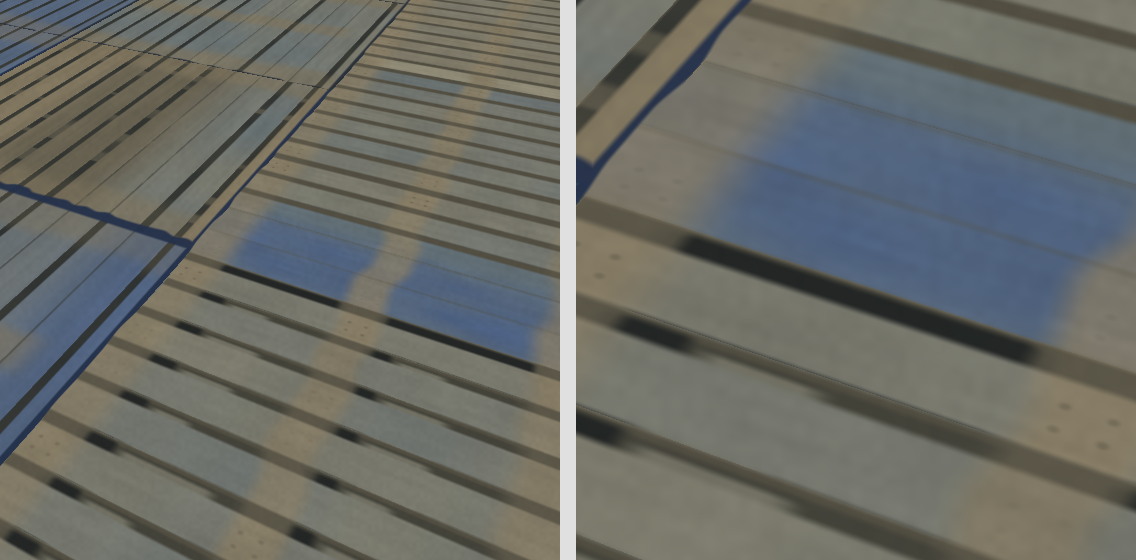
Left, the full canvas; right, a detail of the centre.
A three.js fragment shader for this texture:

```glsl
// Weathered wooden pallets laid on a floor, seen in oblique perspective.
// Two vanishing directions turn the canvas into floor coordinates (u, v);
// boards, gaps, stringer bands and blue paint are then drawn on the floor.
varying vec2 vUv;

const vec3 TAN = vec3(0.53, 0.485, 0.39);
const vec3 GREY = vec3(0.485, 0.48, 0.425);
const vec3 BROWN = vec3(0.41, 0.385, 0.32);
const vec3 PALE = vec3(0.56, 0.54, 0.46);
const vec3 FADED_BLUE = vec3(0.38, 0.43, 0.455);
const vec3 PAINT_BLUE = vec3(0.295, 0.375, 0.51);
const vec3 DEEP_BLUE = vec3(0.14, 0.19, 0.29);
const vec3 SIDE = vec3(0.29, 0.28, 0.235);
const vec3 SHADOW = vec3(0.16, 0.175, 0.17);

const float ROW_PITCH = 0.058;
const float BOARD_PITCH = 0.125;
const vec2 PALLET = vec2(1.376, 0.54);

float hash(vec2 p) {
  p = fract(p * vec2(0.1031, 0.1137));
  p += dot(p, p.yx + 33.33);
  return fract((p.x + p.y) * p.x * 17.3);
}

float noise(vec2 p) {
  vec2 i = floor(p), f = fract(p);
  f = f * f * (3.0 - 2.0 * f);
  return mix(mix(hash(i), hash(i + vec2(1.0, 0.0)), f.x),
             mix(hash(i + vec2(0.0, 1.0)), hash(i + 1.0), f.x), f.y);
}

float band(float x, float a, float b, float s) {
  return smoothstep(a - s, a + s, x) - smoothstep(b - s, b + s, x);
}

float stripe(float x, float center, float halfWidth) {
  return 1.0 - smoothstep(halfWidth * 0.55, halfWidth * 1.4, abs(x - center));
}

// Grain stretched along a board, plus broad stains
vec3 weather(vec3 wood, float along, float across, float seed) {
  float grain = noise(vec2(along * 9.0 + seed * 7.0, across * 9.0 + 20.0));
  float stain = noise(vec2(along * 14.0 + seed * 5.0, across * 1.5 + 60.0));
  return wood * (0.945 + 0.05 * grain + 0.06 * stain);
}

// Nail heads in pairs, one pair per stringer
float nails(float along, float across, float center) {
  vec2 d = vec2((abs(along - center) - 0.022) * 9.0, abs(across - 0.5) - 0.17);
  return 1.0 - smoothstep(0.01, 0.08, length(d));
}

// Near deck: boards run along u and repeat along v
vec3 crossDeck(float u, float v, float soft) {
  float row = (v - 0.0215) / ROW_PITCH + 0.13;
  float id = floor(row), t = fract(row), s = soft / ROW_PITCH;
  float h = hash(vec2(id + 40.0, 3.0));
  float wobble = (noise(vec2(row * 1.3 + 50.0, 8.0)) - 0.5) * 0.03;
  float bands = max(stripe(u, 0.02, 0.10),
                max(stripe(u + wobble, 0.54, 0.055), stripe(u + wobble, 1.04, 0.075)));
  float painted = step(-3.5, id) * step(id, -0.5);
  float farPallet = step(id, -12.5);

  vec3 wood = mix(GREY, FADED_BLUE, 0.6 * noise(vec2(u * 4.0 + 9.0, id * 1.7 + 80.0)));
  wood = mix(wood, TAN, 0.3 * h + 0.4 * farPallet);
  float blue = band(row, -2.0, 0.1, 0.6) * (0.55 + 0.45 * noise(vec2(u * 8.0, row * 2.0 + 30.0)));
  wood = mix(wood, mix(FADED_BLUE, PAINT_BLUE, blue), painted);
  wood = mix(wood, FADED_BLUE, 0.6 * step(abs(id + 12.0), 0.5));
  wood = mix(wood, PALE, step(abs(id + 13.0), 0.5));
  wood = mix(wood, TAN, bands * (0.7 + 0.2 * h));
  wood = weather(wood, u, row, h);
  float nail = max(nails(u, (t - 0.3) / 0.7, 0.05), nails(u, (t - 0.3) / 0.7, 0.54));
  wood *= 1.0 - 0.16 * h * nail;

  // Front face of a board, then the slot showing blocks and the lower deck
  float width = 0.22 + 0.06 * h;
  float seam = painted * step(-2.5, id);
  float strip = band(t, 0.0, mix(width, 0.045, seam), s);
  strip = max(strip, smoothstep(1.0 - s, 1.0 + s, t));
  float slot = smoothstep(0.08 - s, 0.08 + s, t) * step(-0.5, id);
  float hole = band(u, 0.12, 0.19, 0.012) + band(u, 0.605, 0.65, 0.012);
  float lower = band(u, 0.21, 0.29 + 0.2 * h, 0.02) + band(u, 0.67, 0.75 + 0.2 * h, 0.02);
  float longHole = band(u, 0.12, 0.47, 0.012) + band(u, 0.605, 0.965, 0.012);
  hole = mix(hole, longHole, step(abs(id), 0.5));
  lower *= step(0.5, id) * smoothstep(0.10, 0.18, t);
  vec3 edge = mix(SIDE, BROWN, 0.25 + 0.3 * bands);
  edge = mix(edge, SHADOW, 0.35 * slot * (1.0 - bands));
  edge = mix(edge, GREY, 0.8 * lower);
  edge = mix(edge, SHADOW * 0.85, hole * step(-0.5, id) * smoothstep(0.0, 0.1, t));
  return mix(wood, edge, strip * mix(1.0, 0.4, seam));
}

// Far decks: boards run along v, grouped into whole pallets
vec3 longDeck(float u, float v, float soft) {
  vec2 cell = vec2(-u, v - 0.005) / PALLET;
  vec2 pallet = floor(cell);
  float a = fract(cell.x) * PALLET.x, w = fract(cell.y);
  float board = a / BOARD_PITCH + 0.35, id = floor(board), t = fract(board);
  float h = hash(vec2(id + 11.0, pallet.y * 7.0 + pallet.x * 13.0 + 50.0));
  float nearPallet = step(-0.5, pallet.y);
  float midPallet = step(abs(pallet.y + 1.0), 0.5) * step(pallet.x, 0.5);

  vec3 wood = mix(GREY, FADED_BLUE, 0.8 * noise(vec2(v * 6.0 + 40.0, id * 0.8 + 5.0)));
  wood = mix(wood, BROWN, midPallet * smoothstep(0.25, 0.55, a));
  wood = mix(wood, TAN * 0.95, midPallet * max(step(id, 0.5), smoothstep(0.85, 1.05, a)));
  float blue = max(nearPallet * (1.0 - 0.7 * smoothstep(0.1, 0.4, a)), 0.8 * step(0.5, pallet.x));
  wood = mix(wood, PAINT_BLUE, blue * 0.85);
  float ragged = 0.05 * (h - 0.5);
  float bands = max(stripe(w + ragged, 0.04, 0.08), stripe(w + ragged, 0.98, 0.09));
  float middle = stripe(w + ragged, 0.48, 0.055) * smoothstep(0.1, 0.22, a) * (1.0 - midPallet);
  wood = mix(wood, TAN * 0.93, 0.6 * max(bands * (1.0 - 0.5 * blue), middle));
  wood = weather(wood, v, board, h);

  float s = soft / 0.71 / BOARD_PITCH;
  float closed = step(0.7 + 0.15 * midPallet, h);
  float gapWidth = mix(0.17 + 0.1 * h, 0.06, closed);
  float gap = band(t, 1.0 - gapWidth, 1.0, s);
  float slot = 1.0 - 0.6 * max(middle, bands);
  vec3 inside = mix(SIDE, SHADOW, slot * (0.55 + 0.4 * noise(vec2(v * 20.0 + 70.0, id * 3.0))));
  float chips = smoothstep(0.72, 0.9, noise(vec2(v * 38.0 + 90.0, id * 3.0)));
  inside = mix(inside, BROWN, chips * midPallet * 0.6);
  vec3 col = mix(wood, inside, gap * mix(0.95, 0.5, closed));

  // Blue shaded channels between neighbouring pallets
  float e = soft / PALLET.y;
  float jag = 0.014 * noise(vec2(board * 3.0 + 30.0, pallet.y + 9.0));
  float start = 0.988 - 0.02 * midPallet + jag;
  float channel = smoothstep(start - e, start + e, w)
                + (1.0 - smoothstep(0.008 - e, 0.008 + e, w)) * nearPallet;
  channel = max(channel, 1.0 - smoothstep(0.016 - soft, 0.016 + soft * 2.0, a));
  vec3 trench = mix(SHADOW, DEEP_BLUE, 0.4 + 0.6 * step(-1.5, pallet.y));
  return mix(col, trench, clamp(channel, 0.0, 1.0) * 0.95);
}

void main() {
  vec2 q = vec2(vUv.x, 1.0 - vUv.y);
  float depth = q.y + 0.0153 * q.x + 0.4935;
  float u = (q.x - 0.7357 + 0.883 * q.y) / depth / 0.71;
  float v = (q.y - 0.317 * q.x - 0.3292) / depth;
  float soft = 0.0028 / depth;

  // Board ends of the near deck stick out unevenly
  float ends = 0.014 * (noise(vec2((v - 0.0215) / ROW_PITCH * 1.5 + 60.0, 2.0)) - 0.4);
  float onCross = smoothstep(-soft, soft, u + ends);
  vec3 col = mix(longDeck(u, v, soft), crossDeck(u, v, soft), onCross);
  col *= 0.98 + 0.04 * noise(q * 150.0);
  gl_FragColor = vec4(col, 1.0);
}
```
